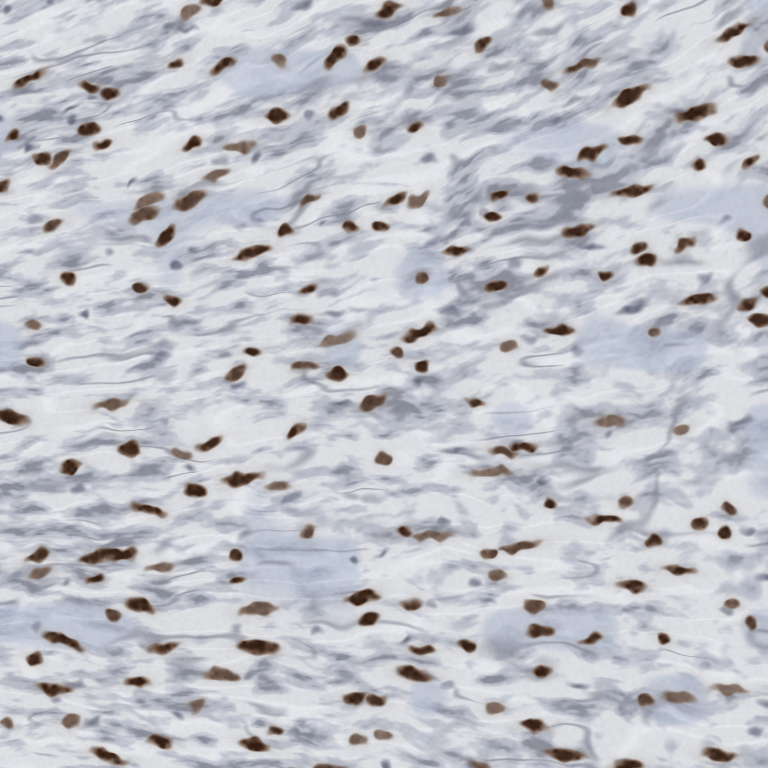
Reproduce this texture procedurally as a Shadertoy shader.

```glsl
// Stained fibrous tissue: dark brown nuclei scattered along pale blue-grey streaming fibres.
#define BROWN_GRID 15.0
#define BROWN_SHARE 0.80
#define BLUE_GRID 13.0
#define BLUE_SHARE 0.60
#define EDGE 0.0022
#define PALE vec3(0.862, 0.868, 0.885)
#define HAZE vec3(0.725, 0.740, 0.785)
#define SLATE vec3(0.520, 0.530, 0.585)
#define RIM vec3(0.440, 0.345, 0.285)
#define CORE vec3(0.220, 0.135, 0.095)
#define BLUE_NUCLEUS vec3(0.400, 0.415, 0.490)

float hash(vec2 p) {
    vec3 q = fract(p.xyx * vec3(0.1031, 0.1030, 0.0973));
    q += dot(q, q.yzx + 33.33);
    return fract((q.x + q.y) * q.z);
}

float noise(vec2 p) {
    vec2 i = floor(p), f = fract(p);
    f = f * f * (3.0 - 2.0 * f);
    return mix(mix(hash(i), hash(i + vec2(1, 0)), f.x),
               mix(hash(i + vec2(0, 1)), hash(i + vec2(1, 1)), f.x), f.y);
}

float fbm(vec2 p) {
    float sum = 0.0, amp = 0.57;
    for (int i = 0; i < 3; i++) {
        sum += amp * noise(p);
        p = p * 2.03 + 17.3;
        amp *= 0.5;
    }
    return sum;
}

// Fibre direction: rising steeply at the top, nearly level at the bottom
float tilt(float y) { return mix(-0.12, 0.38, y); }

// Nearest scattered ellipse: x = signed distance, y = its random tone
vec2 nuclei(vec2 p, float grid, float share, float seed) {
    vec2 home = floor(p * grid), best = vec2(1.0, 0.0);
    for (int j = -1; j <= 1; j++)
    for (int i = -1; i <= 1; i++) {
        vec2 cell = home + vec2(i, j), key = cell + seed;
        if (hash(key) > share + 0.5 * (noise(cell * 0.4 + seed) - 0.5)) continue;
        vec2 center = (cell + vec2(hash(key + 11.7), hash(key + 23.1))) / grid;
        float stretch = hash(key + 37.9);
        vec2 radii = vec2(mix(0.0095, 0.027, stretch * stretch),
                          mix(0.0055, 0.0090, hash(key + 41.3)));
        float wobble = hash(key + 53.9) + hash(key + 59.2) - 1.0;
        float angle = tilt(center.y) + wobble * mix(0.9, 0.35, stretch);
        vec2 r = p - center;
        r = vec2(cos(angle) * r.x + sin(angle) * r.y, cos(angle) * r.y - sin(angle) * r.x);
        float d = (length(r / radii) - 1.0) * radii.y;
        if (d < best.x) best = vec2(d, hash(key + 71.7));
    }
    return best;
}

// Pale ground with streaks, thin wrinkles and faint round pools
vec3 tissue(vec2 p) {
    vec2 q = vec2(p.x, p.y - tan(tilt(p.y)) * (p.x - 0.5)) + 5.0;
    q += 0.016 * (vec2(noise(p * 14.0), noise(p * 14.0 + 40.0)) - 0.5);
    q.y += 0.007 * (noise(p * 38.0 + 9.0) - 0.5);
    float streak = 0.62 * fbm(q * vec2(20, 62)) + 0.38 * fbm(q * vec2(38, 80) + 31.0);
    float patchy = noise(q * vec2(6, 10) + 3.0) - 0.5;
    float shade = 0.5 + (streak - 0.5) * 1.3 + 0.16 * patchy;
    vec3 col = mix(PALE, HAZE, smoothstep(0.43, 0.64, shade));
    col = mix(col, SLATE, 0.9 * smoothstep(0.63, 0.82, shade));

    float pool = smoothstep(0.76, 0.86, noise(p * vec2(9, 11) + 62.0));
    col = mix(col, vec3(0.70, 0.735, 0.81), 0.65 * pool);

    float crease = abs(noise(q * vec2(11, 46) + 80.0) - 0.5);
    float broken = smoothstep(0.50, 0.80, noise(q * vec2(17, 30) + 13.0));
    col = mix(col, SLATE, 0.65 * broken * (1.0 - smoothstep(0.0, 0.09, crease)));

    float fibril = abs(noise(q * vec2(8, 56) + 120.0) - 0.5);
    col += 0.035 * (1.0 - smoothstep(0.0, 0.12, fibril));
    return col;
}

void mainImage(out vec4 fragColor, in vec2 fragCoord) {
    vec2 p = fragCoord / iResolution.xy;
    float edge = max(EDGE, 0.75 / iResolution.y);
    vec3 col = tissue(p);

    // Uneven outlines
    vec2 ragged = p + 0.008 * (vec2(noise(p * 75.0), noise(p * 75.0 + 50.0)) - 0.5);
    float mottle = noise(p * 170.0) - 0.5;

    // Blurred blue-grey nuclei, lying below the brown ones
    vec2 blue = nuclei(ragged, BLUE_GRID, BLUE_SHARE, 140.0);
    float blueCover = 1.0 - smoothstep(-2.0 * edge, 1.2 * edge, blue.x + 0.002);
    col = mix(col, BLUE_NUCLEUS + 0.10 * mottle, blueCover * mix(0.35, 0.95, blue.y));

    // Brown nuclei with a faint halo, a lighter rim and a dark core
    vec2 brown = nuclei(ragged, BROWN_GRID, BROWN_SHARE, 20.0);
    float halo = exp(-max(brown.x, 0.0) / 0.0035);
    col = mix(col, vec3(0.62, 0.60, 0.58), 0.35 * halo);
    float depth = 1.0 - smoothstep(-0.0045, 0.0005, brown.x + 0.003 * mottle);
    float faint = smoothstep(0.60, 1.0, brown.y);
    vec3 stain = mix(RIM, CORE, depth * (1.0 - 0.8 * faint)) + 0.09 * mottle;
    float cover = 1.0 - smoothstep(-edge, edge, brown.x);
    col = mix(col, stain, cover * mix(0.97, 0.75, faint));

    // Fine grain
    col += 0.025 * (noise(p * 240.0 + 7.0) - 0.5);
    fragColor = vec4(clamp(col, 0.0, 1.0), 1.0);
}
```
